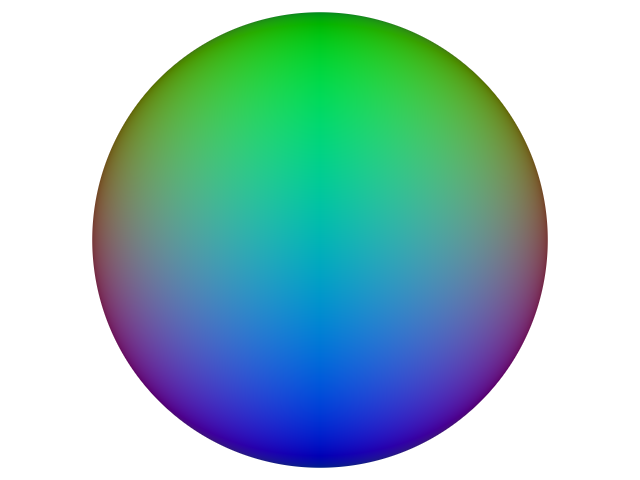
Give the GLSL for this texture map, as a Shadertoy shader.

```glsl
// A ball tinted by its surface direction, seen in close perspective on white.

const float DISC_RADIUS = 0.4745;   // apparent radius, in canvas heights
const float EYE_DISTANCE = 2.0;     // in ball radii
const float EYE_PITCH = 0.785398;   // camera looks down at 45 degrees
const vec3 BACKGROUND = vec3(1.0);

// Nearest hit on a unit sphere; rays that miss give the grazing point.
vec3 sphereNormal(vec3 eye, vec3 ray) {
    float b = dot(eye, ray);
    float disc = max(b * b - dot(eye, eye) + 1.0, 0.0);
    return normalize(eye + ray * (-b - sqrt(disc)));
}

// Turn a view direction into world space about the x axis.
vec3 pitch(vec3 v, float angle) {
    float c = cos(angle), s = sin(angle);
    return vec3(v.x, c * v.y + s * v.z, c * v.z - s * v.y);
}

// Absolute world normal as colour, dimmed by a light at the eye.
vec3 normalTint(vec3 viewNormal, float angle) {
    float light = max(viewNormal.z, 0.0);
    return abs(pitch(viewNormal, angle)) * light;
}

void mainImage(out vec4 fragColor, in vec2 fragCoord) {
    vec2 p = (fragCoord - 0.5 * iResolution.xy) / iResolution.y;

    // Scale the view so the silhouette meets the disc radius.
    float edgeSlope = inversesqrt(EYE_DISTANCE * EYE_DISTANCE - 1.0);
    vec3 ray = normalize(vec3(p * edgeSlope / DISC_RADIUS, -1.0));
    vec3 normal = sphereNormal(vec3(0.0, 0.0, EYE_DISTANCE), ray);
    vec3 ball = normalTint(normal, EYE_PITCH);

    // Smooth silhouette, one pixel wide.
    float pixel = 1.0 / iResolution.y;
    float coverage = clamp(0.5 - (length(p) - DISC_RADIUS) / pixel, 0.0, 1.0);
    fragColor = vec4(mix(BACKGROUND, ball, coverage), 1.0);
}
```
